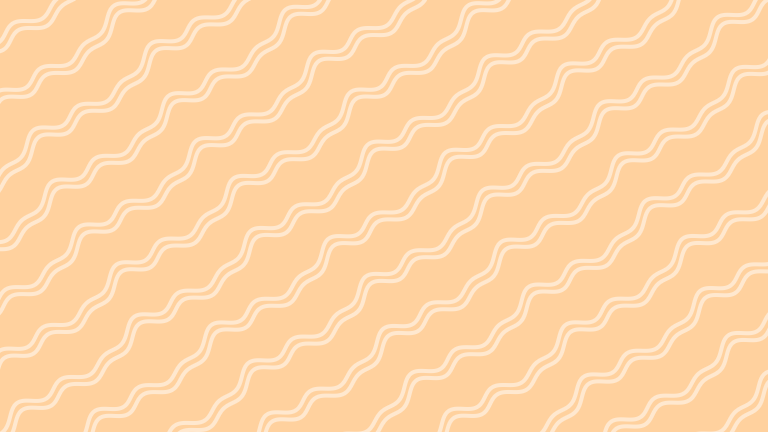
Give the GLSL for this pattern, as a WebGL 1 fragment shader.

```glsl
precision highp float;
// Pale double strokes ripple diagonally across a flat peach ground.
// Each pair follows a sum of three harmonics in a rotated frame; the
// phase drifts from one pair to the next. Lengths are in canvas heights.

uniform vec2 u_resolution;

#define ANGLE 0.635
#define PERIOD 0.337
#define SPACING 0.1215
#define FIRST_ROW 0.602
#define PAIR_GAP 0.0201
#define STROKE 0.0093
#define PHASE_START 0.399
#define PHASE_DRIFT -0.031
#define PHASE_SWAY 0.055
#define PHASE_JUMP 0.426
#define GROUND vec3(1.0, 0.82, 0.62)
#define LINE_COLOR vec3(1.0, 0.91, 0.81)

const float TAU = 6.2831853;

// Crest position of a row, as a fraction of the period.
float rowPhase(float row) {
  float sway = PHASE_SWAY * cos(TAU * (row - 1.0) / 3.0);
  return PHASE_START + PHASE_DRIFT * row + sway + PHASE_JUMP * step(5.5, row);
}

// Height (x) and slope (y) of the ripple at angle a.
vec2 ripple(float a) {
  vec3 cosAmp = vec3(0.0127, 0.0028, 0.0104);
  vec3 sinAmp = vec3(0.0044, -0.0044, 0.0);
  vec3 harmonic = vec3(1.0, 2.0, 3.0);
  vec3 c = cos(a * harmonic);
  vec3 s = sin(a * harmonic);
  float height = dot(cosAmp, c) + dot(sinAmp, s);
  float slope = dot(harmonic, sinAmp * c - cosAmp * s) * TAU / PERIOD;
  return vec2(height, slope);
}

void main() {
  vec2 p = gl_FragCoord.xy / u_resolution.y;
  float pixel = 1.0 / u_resolution.y;

  // Rotated frame: x runs along the rows, y across them.
  float ca = cos(ANGLE);
  float sa = sin(ANGLE);
  vec2 q = vec2(ca * p.x + sa * p.y, ca * p.y - sa * p.x);

  // Nearest row and its ripple.
  float row = floor((FIRST_ROW - q.y) / SPACING + 0.5);
  vec2 wave = ripple(TAU * (q.x / PERIOD - rowPhase(row)));
  float offset = q.y - (FIRST_ROW - row * SPACING) - wave.x;

  // Distance to the closer stroke of the pair, corrected for slope.
  float dist = abs(abs(offset) - 0.5 * PAIR_GAP) / sqrt(1.0 + wave.y * wave.y);
  float ink = clamp((0.5 * STROKE - dist) / pixel + 0.5, 0.0, 1.0);

  gl_FragColor = vec4(mix(GROUND, LINE_COLOR, ink), 1.0);
}
```
